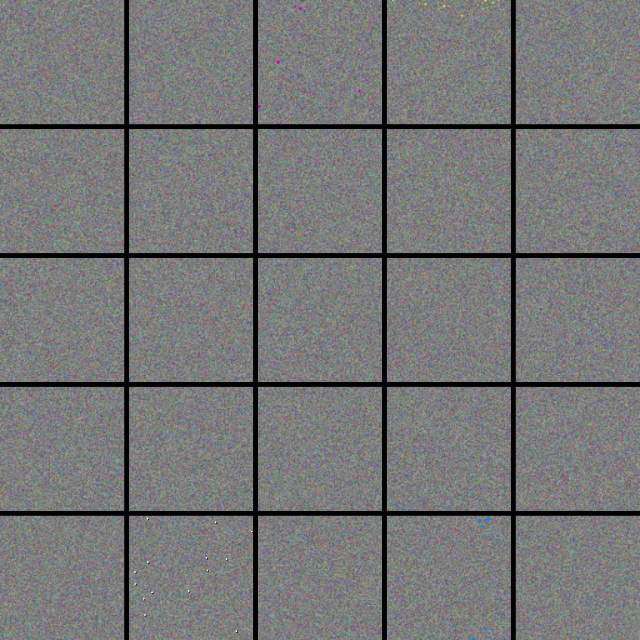
A Shadertoy shader for this pattern:

```glsl
// Five by five grid of grainy grey tiles with black gaps and coloured specks in a few tiles.
#define TILES 5.0
#define PITCH 0.2014
#define LINE_WIDTH 0.0075
#define GRAIN_CELLS 512.0
#define GRAIN_STRENGTH 0.20
#define BASE_COLOR vec3(0.492, 0.495, 0.497)
#define LINE_COLOR vec3(0.0)
#define SPECK_COUNT 16
#define SPECK_RADIUS 0.0022

// Integer hash giving three independent values in 0..1
vec3 hash3(ivec3 key) {
    uvec3 v = uvec3(key) * 1664525u + 1013904223u;
    v.x += v.y * v.z; v.y += v.z * v.x; v.z += v.x * v.y;
    v ^= v >> 16u;
    v.x += v.y * v.z; v.y += v.z * v.x; v.z += v.x * v.y;
    return vec3(v >> 8u) / 16777216.0;
}

// Signed, bell-shaped colour noise for one grain
vec3 grainCell(ivec2 cell) {
    return hash3(ivec3(cell, 11)) + hash3(ivec3(cell, 47)) - 1.0;
}

// Grain blended between cell centres
vec3 grain(vec2 uv) {
    vec2 p = uv * GRAIN_CELLS - 0.5;
    ivec2 c = ivec2(floor(p));
    vec2 f = fract(p);
    vec3 low = mix(grainCell(c), grainCell(c + ivec2(1, 0)), f.x);
    vec3 high = mix(grainCell(c + ivec2(0, 1)), grainCell(c + ivec2(1, 1)), f.x);
    return mix(low, high, f.y);
}

// Speck colour of a tile; alpha is 0 where the tile has none
vec4 speckTint(ivec2 tile) {
    if (tile == ivec2(2, 4)) return vec4(0.82, 0.0, 0.78, 1.0);
    if (tile == ivec2(3, 4)) return vec4(0.88, 0.80, 0.05, 1.0);
    if (tile == ivec2(1, 0)) return vec4(1.0);
    if (tile == ivec2(3, 0)) return vec4(0.05, 0.50, 0.95, 1.0);
    return vec4(0.0);
}

float dotMask(vec2 offset, float radius, float aa) {
    return 1.0 - smoothstep(-aa, aa, length(offset) - radius);
}

vec3 addSpecks(vec3 color, vec2 uv, ivec2 tile, float aa) {
    vec4 tint = speckTint(tile);
    if (tint.a == 0.0) return color;
    bool whiteTile = tile == ivec2(1, 0);
    bool yellowTile = tile == ivec2(3, 4);
    bool blueTile = tile == ivec2(3, 0);
    vec2 corner = (vec2(tile) - 0.5 * TILES) * PITCH + 0.5;
    for (int i = 0; i < SPECK_COUNT; i++) {
        vec3 r = hash3(ivec3(7 * i + 13, 5 * tile.x + 3 * tile.y + 29, 71));
        // Yellow gathers at the top edge, blue in the upper right
        if (yellowTile) r.y = 0.98 - 0.7 * pow(r.y, 4.0);
        if (blueTile && i % 2 == 0) r.xy = vec2(0.80, 0.90) + 0.16 * (r.xy - 0.5);
        vec2 offset = uv - corner - r.xy * PITCH;
        float radius = SPECK_RADIUS * mix(0.5, 1.4, r.z * r.z);
        float strength = mix(0.7, 1.0, r.z);
        if (yellowTile) radius *= 0.75;
        if (whiteTile) {
            radius = 0.55 * SPECK_RADIUS;
            strength = 1.0;
            vec2 shade = vec2(radius, -radius);
            color = mix(color, vec3(0.03), dotMask(offset - shade, radius, aa));
        }
        color = mix(color, tint.rgb, strength * dotMask(offset, radius, aa));
    }
    return color;
}

void mainImage(out vec4 fragColor, in vec2 fragCoord) {
    vec2 uv = fragCoord / iResolution.xy;
    float aa = 0.6 / min(iResolution.x, iResolution.y);

    // Tile index, counted from the lower left
    vec2 grid = (uv - 0.5) / PITCH;
    float outer = 0.5 * (TILES - 1.0);
    ivec2 tile = ivec2(clamp(floor(grid + 0.5), -outer, outer) + outer);

    // Tile surface
    vec3 color = BASE_COLOR + GRAIN_STRENGTH * grain(uv);
    color = addSpecks(color, uv, tile, aa);

    // Inner lines only; the outer border stays open
    vec2 nearest = clamp(floor(grid) + 0.5, 0.5 - outer, outer - 0.5);
    vec2 toLine = abs(grid - nearest) * PITCH;
    float edge = min(toLine.x, toLine.y) - 0.5 * LINE_WIDTH;
    color = mix(LINE_COLOR, color, smoothstep(-aa, aa, edge));

    fragColor = vec4(clamp(color, 0.0, 1.0), 1.0);
}
```
